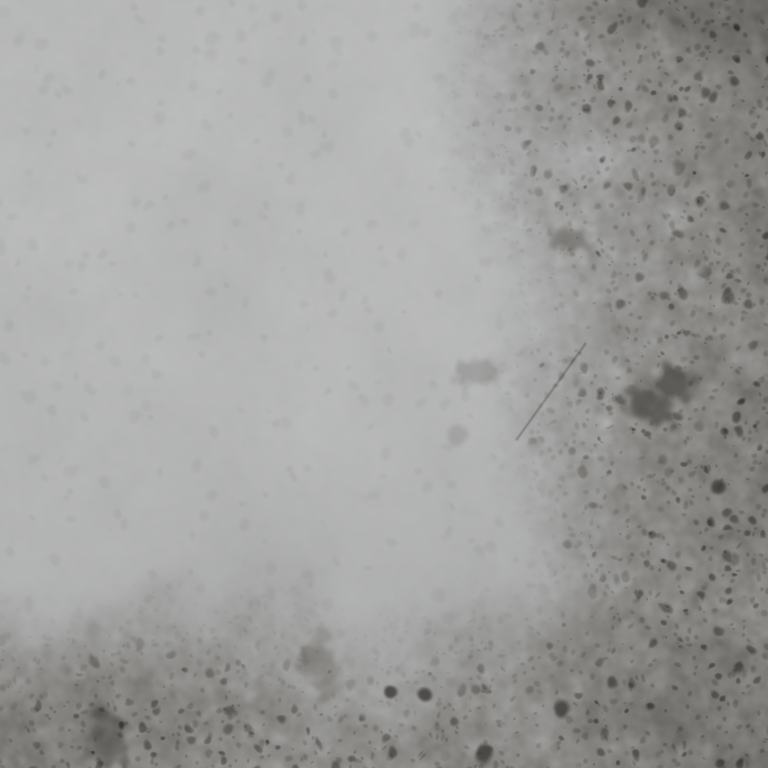
Give the GLSL for this texture, as a WebGL 2 fragment shader.

```glsl
#version 300 es
precision highp float;

#define LIGHT_TONE 0.722
#define RIGHT_DROP 0.135
#define BOTTOM_DROP 0.155
#define CORNER_DROP 0.105
#define MOTTLE 0.038
#define GRAIN 0.062
#define PIT_DEPTH 0.17
#define COOL_TINT vec3(0.997, 1.003, 1.0)
#define WARM_TINT vec3(1.015, 1.0, 0.972)

uniform vec2 u_resolution;
out vec4 fragColor;

vec3 hash3(vec2 cell) {
    vec3 q = fract(cell.xyx * vec3(0.1031, 0.1030, 0.0973));
    q += dot(q, q.yxz + 33.33);
    return fract((q.xxy + q.yzz) * q.zyx);
}

// Signed cellular noise: soft light and dark dabs, one per cell
float dabs(vec2 p) {
    vec2 cell = floor(p);
    float sum = 0.0;
    for (int j = -1; j <= 1; j++)
    for (int i = -1; i <= 1; i++) {
        vec2 id = cell + vec2(i, j);
        vec3 rnd = hash3(id + 71.0);
        vec2 d = p - id - rnd.xy;
        float k = max(0.0, 1.0 - dot(d, d));
        sum += (rnd.z * 2.0 - 1.0) * k * k;
    }
    return sum;
}

// Scattered round pits; density is the share of cells that hold one
float pits(vec2 p, float density) {
    vec2 cell = floor(p);
    float deepest = 0.0;
    for (int j = -1; j <= 1; j++)
    for (int i = -1; i <= 1; i++) {
        vec2 id = cell + vec2(i, j);
        vec3 rnd = hash3(id + 19.0);
        float strength = smoothstep(0.0, 0.12, density - rnd.z);
        float radius = 0.25 + 0.4 * fract(rnd.z * 37.0 + rnd.x);
        float d = length(p - id - rnd.xy);
        deepest = max(deepest, strength * (1.0 - smoothstep(radius * 0.3, radius, d)));
    }
    return deepest;
}

// Soft-edged stain; the ragged offset breaks its outline
float stain(vec2 p, vec2 centre, vec2 size, float ragged) {
    return 1.0 - smoothstep(0.45, 1.2, length((p - centre) / size) + ragged);
}

float scratch(vec2 p, vec2 a, vec2 b, float width) {
    vec2 ab = b - a;
    float t = clamp(dot(p - a, ab) / dot(ab, ab), 0.0, 1.0);
    return 1.0 - smoothstep(0.0, width, length(p - a - ab * t));
}

void main() {
    vec2 uv = gl_FragCoord.xy / u_resolution;

    // Noise layers, coarse to fine
    float cloud = dabs(uv * 6.0 + 3.0);
    float mottle = dabs(uv * 17.0 + 9.0);
    float clump = dabs(uv * 38.0);
    float grain = dabs(uv * 76.0 + 5.0);
    float fine = dabs(uv * 135.0 + 2.0);
    float ragged = 0.28 * clump + 0.25 * grain;

    // Worn zones along the right and bottom sides
    float edge = 0.725 - 0.075 * smoothstep(0.55, 0.95, uv.y);
    float right = smoothstep(-0.11, 0.1, uv.x - edge + 0.035 * cloud + 0.025 * mottle);
    float bottom = 1.0 - smoothstep(0.03, 0.25, uv.y + 0.025 * cloud + 0.02 * mottle);
    float grime = 1.0 - (1.0 - right) * (1.0 - bottom);

    // Broad tone
    float tone = LIGHT_TONE - 0.028 * (1.0 - smoothstep(0.15, 0.75, uv.y));
    tone -= RIGHT_DROP * right + BOTTOM_DROP * bottom * (1.0 - 0.65 * right);
    tone -= CORNER_DROP * smoothstep(0.72, 1.0, uv.x) * mix(0.45, 1.0, smoothstep(0.35, 1.0, uv.y));
    tone -= 0.05 * right * smoothstep(0.82, 1.0, uv.y);
    tone -= 0.04 * bottom * (1.0 - smoothstep(0.0, 0.35, uv.x));

    // Surface texture, strongest where worn
    tone += MOTTLE * mottle * mix(0.16, 0.85, grime) + 0.012 * cloud;
    tone += GRAIN * (0.4 * clump + 0.6 * grain + 0.3 * fine) * mix(0.1, 0.9, grime);
    vec2 warped = uv + 0.004 * vec2(clump, grain);
    tone -= PIT_DEPTH * grime * pits(warped * 64.0, 0.06 + 0.16 * grime);
    tone -= 0.08 * grime * pits(warped * 105.0 + 40.0, 0.3);
    tone -= 0.026 * (1.0 - grime) * pits(warped * 50.0 + 13.0, 0.25);

    // Large dark blotch made of two lobes
    float blotch = max(stain(uv, vec2(0.876, 0.501), vec2(0.029, 0.026), ragged),
                       stain(uv, vec2(0.848, 0.474), vec2(0.036, 0.03), ragged));
    tone = mix(tone, 0.34 + 0.02 * grain, 0.9 * blotch);

    // Faint smudges
    tone -= 0.09 * stain(uv, vec2(0.627, 0.517), vec2(0.042, 0.022), ragged);
    tone -= 0.07 * stain(uv, vec2(0.595, 0.432), vec2(0.016), ragged * 0.5);
    tone -= 0.09 * stain(uv, vec2(0.417, 0.134), vec2(0.032, 0.036), ragged);
    tone -= 0.13 * stain(uv, vec2(0.748, 0.69), vec2(0.026, 0.024), ragged);
    tone -= 0.11 * stain(uv, vec2(0.142, 0.04), vec2(0.032, 0.04), ragged);

    // Deep chips and pale patches
    float chips = stain(uv, vec2(0.508, 0.099), vec2(0.01), ragged * 0.6);
    chips = max(chips, stain(uv, vec2(0.553, 0.095), vec2(0.011), ragged * 0.6));
    chips = max(chips, stain(uv, vec2(0.629, 0.022), vec2(0.013), ragged * 0.6));
    chips = max(chips, stain(uv, vec2(0.731, 0.077), vec2(0.011, 0.014), ragged * 0.6));
    chips = max(chips, stain(uv, vec2(0.935, 0.366), vec2(0.011), ragged * 0.6));
    tone = mix(tone, 0.25, 0.85 * chips);
    tone += 0.07 * stain(uv, vec2(0.875, 0.716), vec2(0.026), ragged);
    tone += 0.05 * stain(uv, vec2(0.765, 0.79), vec2(0.06, 0.035), ragged);
    tone -= 0.13 * scratch(uv, vec2(0.673, 0.428), vec2(0.762, 0.552), 0.0032);

    // Cool where clean, warm where worn
    vec3 tint = mix(COOL_TINT, WARM_TINT, smoothstep(0.68, 0.45, tone));
    fragColor = vec4(clamp(tone, 0.2, 0.76) * tint, 1.0);
}
```
